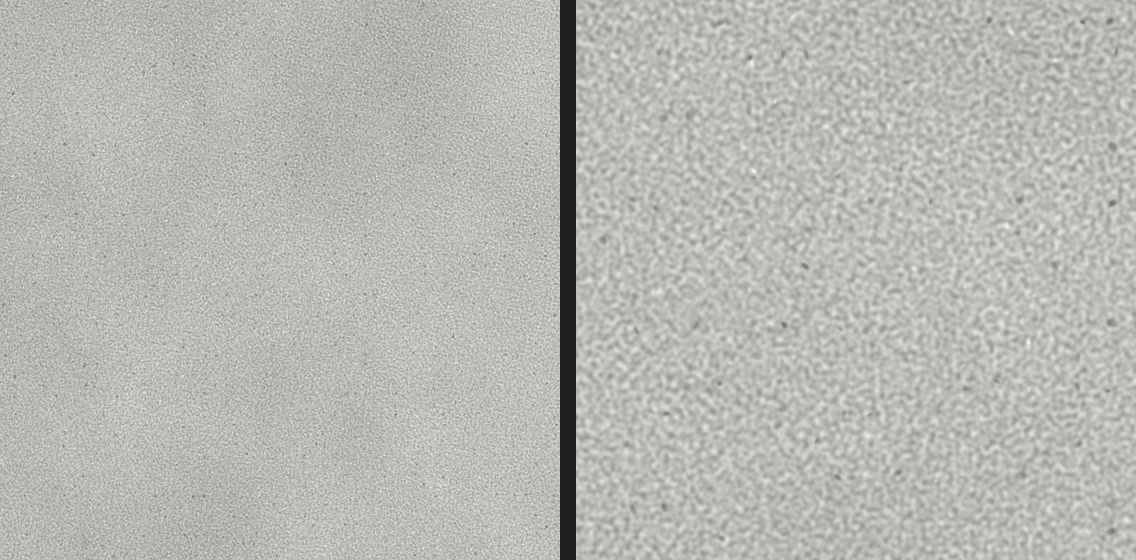
Left: the whole. Right: its middle third, enlarged.
Write a Shadertoy shader that draws this texture.

```glsl
// Fine-grained pale grey concrete with faint clouds, dark pits and light flecks.
#define BASE_COLOR vec3(0.726, 0.720, 0.706)
#define GRAIN_SCALE 290.0
#define GRAIN_CONTRAST 0.150
#define COARSE_CONTRAST 0.03
#define CLOUD_SCALE 4.4
#define CLOUD_CONTRAST 0.098
#define PIT_GRID 56.0
#define PIT_SHARE 0.22
#define PIT_DEPTH 0.22
#define FLECK_GRID 72.0
#define FLECK_SHARE 0.1
#define FLECK_LIGHT 0.13

float hash(vec2 p) {
    return fract(sin(dot(p, vec2(127.1, 311.7))) * 43758.5453);
}

mat2 rotation(float angle) {
    float c = cos(angle), s = sin(angle);
    return mat2(c, s, -s, c);
}

// Smooth value noise centred on zero
float noise(vec2 p) {
    vec2 cell = floor(p), f = fract(p);
    f = f * f * (3.0 - 2.0 * f);
    float low = mix(hash(cell), hash(cell + vec2(1, 0)), f.x);
    float high = mix(hash(cell + vec2(0, 1)), hash(cell + vec2(1, 1)), f.x);
    return mix(low, high, f.y) - 0.5;
}

// Slope at one lattice corner, in a random direction
float slope(vec2 cell, vec2 corner, vec2 f) {
    float angle = 6.2832 * hash(cell + corner);
    return dot(vec2(cos(angle), sin(angle)), f - corner);
}

// Gradient noise, crisp and free of broad patches
float gradientNoise(vec2 p) {
    vec2 cell = floor(p), f = fract(p);
    vec2 blend = f * f * (3.0 - 2.0 * f);
    float low = mix(slope(cell, vec2(0, 0), f), slope(cell, vec2(1, 0), f), blend.x);
    float high = mix(slope(cell, vec2(0, 1), f), slope(cell, vec2(1, 1), f), blend.x);
    return mix(low, high, blend.y);
}

// Broad blotches with softer detail inside
float clouds(vec2 p) {
    float sum = 0.0, weight = 0.5;
    for (int octave = 0; octave < 5; octave++) {
        sum += weight * noise(p);
        p = rotation(0.6) * p * 2.1 + 17.3;
        weight *= 0.55;
    }
    return sum;
}

// Two fine layers at different angles, so that no lattice shows
float grain(vec2 uv) {
    vec2 p = uv * GRAIN_SCALE;
    return gradientNoise(rotation(0.75) * p) + gradientNoise(rotation(0.2) * p * 0.9 + 83.0);
}

// Sparse soft oval specks, one at most per grid cell
float specks(vec2 uv, float grid, float share, float radius, float seed) {
    vec2 p = uv * grid, cell = floor(p);
    vec2 key = cell + seed;
    vec2 center = 0.3 + 0.4 * vec2(hash(key + 3.1), hash(key + 7.7));
    vec2 offset = rotation(6.2832 * hash(key + 11.9)) * (fract(p) - center);
    offset.y *= 1.0 + 0.9 * hash(key + 19.3);
    float size = radius * grid * mix(0.5, 1.0, hash(key + 23.5));
    float shape = 1.0 - smoothstep(0.2 * size, size, length(offset));
    float strength = mix(0.3, 1.0, hash(key + 29.7));
    return step(hash(key), share) * shape * strength;
}

void mainImage(out vec4 fragColor, in vec2 fragCoord) {
    vec2 uv = fragCoord / iResolution.y;

    // Large tonal drift, slightly drawn out vertically
    float tone = CLOUD_CONTRAST * clouds(uv * vec2(1.2, 0.85) * CLOUD_SCALE + 5.0);
    tone += 0.016 * (uv.x - 0.5);

    // Sandy grain over a faint coarser mottle
    tone += GRAIN_CONTRAST * grain(uv);
    tone += COARSE_CONTRAST * noise(rotation(0.3) * uv * GRAIN_SCALE * 0.5 + 41.0);

    // Pits and flecks
    tone -= PIT_DEPTH * specks(uv, PIT_GRID, PIT_SHARE, 0.0048, 2.0);
    tone += FLECK_LIGHT * specks(uv, FLECK_GRID, FLECK_SHARE, 0.0040, 57.0);

    fragColor = vec4(clamp(BASE_COLOR + tone, 0.0, 1.0), 1.0);
}
```
